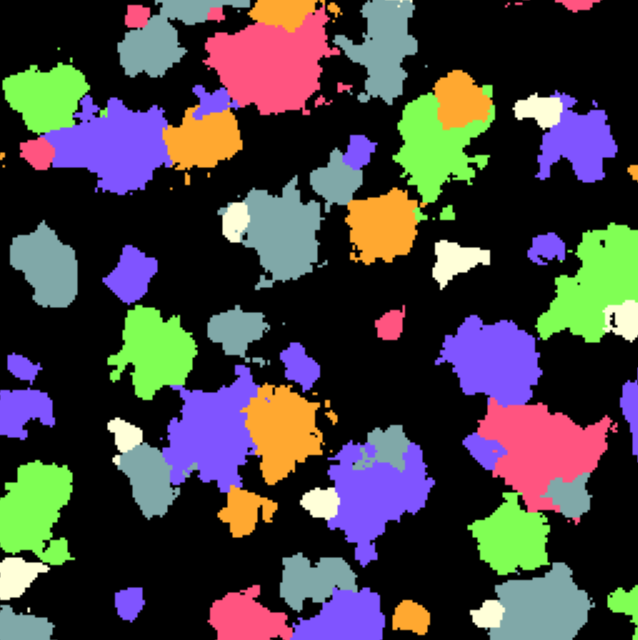
A WebGL 2 fragment shader for this pattern:

```glsl
#version 300 es
precision highp float;
// Scattered ragged islands in six flat colours on black, drawn in coarse grains.

uniform vec2 u_resolution;
out vec4 outColor;

const float GRAINS = 256.0;      // grains per canvas height
const float CELLS = 7.4;         // island cells per canvas height
const float JITTER = 0.74;       // scatter of islands inside their cells
const float MIN_RADIUS = 0.022;
const float MAX_RADIUS = 0.086;
const float SIZE_BIAS = 1.5;     // above 1 favours small islands
const float LOBE_SCALE = 1.35;   // lobes per island radius
const float LOBE_AMOUNT = 0.95;
const float EDGE_SCALE = 36.0;   // coarsest edge noise per canvas height
const float EDGE_AMOUNT = 1.05;

const vec3 BACKGROUND = vec3(0.0);
const vec3 CREAM  = vec3(1.00, 1.00, 0.85);
const vec3 TEAL   = vec3(0.50, 0.66, 0.66);
const vec3 VIOLET = vec3(0.50, 0.33, 1.00);
const vec3 ORANGE = vec3(1.00, 0.66, 0.19);
const vec3 GREEN  = vec3(0.50, 1.00, 0.33);
const vec3 PINK   = vec3(1.00, 0.33, 0.50);

vec2 hash2(vec2 p) {
    vec3 q = fract(vec3(p.xyx) * vec3(0.1031, 0.1030, 0.0973));
    q += dot(q, q.yzx + 33.33);
    return fract((q.xx + q.yz) * q.zy);
}

// Value noise in the range -0.5 to 0.5
float noise(vec2 p) {
    vec2 i = floor(p), f = fract(p);
    f = f * f * (3.0 - 2.0 * f);
    float low = mix(hash2(i).x, hash2(i + vec2(1, 0)).x, f.x);
    float high = mix(hash2(i + vec2(0, 1)).x, hash2(i + vec2(1, 1)).x, f.x);
    return mix(low, high, f.y) - 0.5;
}

float edgeNoise(vec2 p) {
    float sum = 0.0, weight = 0.55;
    for (int octave = 0; octave < 3; octave++) {
        sum += weight * noise(p);
        p = p * 2.13 + 17.7;
        weight *= 0.55;
    }
    return sum;
}

// Picks a colour so that each keeps its share of the islands
vec3 islandColor(float pick) {
    if (pick < 0.17) return CREAM;
    if (pick < 0.34) return TEAL;
    if (pick < 0.60) return VIOLET;
    if (pick < 0.76) return ORANGE;
    if (pick < 0.88) return GREEN;
    return PINK;
}

// Colour of one grain: the island it lies deepest in, or the background
vec3 grainColor(vec2 p) {
    vec2 home = floor(p * CELLS);
    vec3 color = BACKGROUND;
    float deepest = 0.0;
    for (int y = -1; y <= 1; y++) {
        for (int x = -1; x <= 1; x++) {
            vec2 cell = home + vec2(x, y);
            vec2 seed = hash2(cell + 41.0);
            vec2 center = (cell + 0.5 + JITTER * (seed - 0.5)) / CELLS;

            // Lattice sequences spread sizes and colours evenly
            float size = fract(dot(cell, vec2(0.7549, 0.5698)) + 0.3);
            float pick = fract(dot(cell, vec2(0.387, 0.787)) + 0.12 * seed.x);
            float radius = mix(MIN_RADIUS, MAX_RADIUS, pow(size, SIZE_BIAS));

            vec2 local = (p - center) / radius;
            vec2 shift = 60.0 * seed + 90.0;
            float depth = 1.0 - length(local)
                + LOBE_AMOUNT * noise(local * LOBE_SCALE + shift)
                + EDGE_AMOUNT * edgeNoise(p * EDGE_SCALE + shift);
            if (depth > deepest) {
                deepest = depth;
                color = islandColor(pick);
            }
        }
    }
    return color;
}

void main() {
    vec2 p = gl_FragCoord.xy / u_resolution.y;

    // Blend neighbouring grains for soft edges
    vec2 grid = p * GRAINS - 0.5;
    vec2 grain = floor(grid) + 0.5;
    vec2 blend = smoothstep(0.0, 1.0, fract(grid));
    vec3 low = mix(grainColor(grain / GRAINS),
                   grainColor((grain + vec2(1, 0)) / GRAINS), blend.x);
    vec3 high = mix(grainColor((grain + vec2(0, 1)) / GRAINS),
                    grainColor((grain + vec2(1, 1)) / GRAINS), blend.x);
    outColor = vec4(mix(low, high, blend.y), 1.0);
}
```
